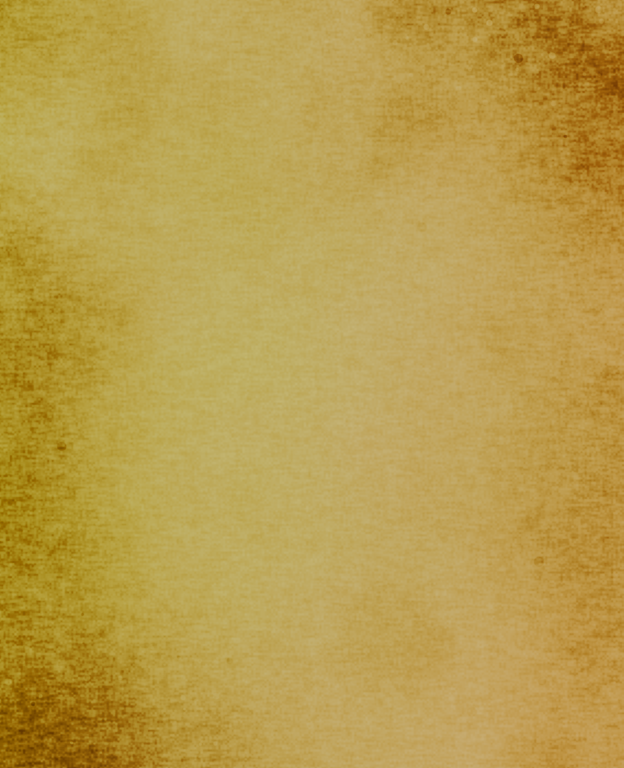
Give the GLSL for this texture, as a WebGL 2 fragment shader.

```glsl
#version 300 es
precision highp float;

uniform vec2 u_resolution;
out vec4 fragColor;

// Stain depth: 0 is bare cloth, 1 is the deepest common brown
const float BASE_STAIN = 0.31;
const float SIDE_STAIN = 0.27;
const float CORNER_STAIN = 0.46;
const float CLOUD_CONTRAST = 1.15;
const float BLOT_STAIN = 0.16;
const float GRIT_STRENGTH = 0.30;
const float WEFT_STRENGTH = 0.20;
const float WARP_STRENGTH = 0.11;
const float GRAIN_STRENGTH = 0.20;

// Feature counts per canvas height
const float CLOUD_SCALE = 4.2;
const float BLOT_SCALE = 5.5;
const float GRIT_SCALE = 70.0;
const vec2 WEFT_SCALE = vec2(75.0, 310.0);
const vec2 WARP_SCALE = vec2(290.0, 80.0);
const float GRAIN_SCALE = 350.0;
const float FLAKE_SCALE = 48.0;
const float SPECK_SCALE = 32.0;

// Darkest corner in folded coordinates, and its reach
const vec2 CORNER_CENTER = vec2(0.19, 0.0);
const vec2 CORNER_REACH = vec2(0.29, 0.17);

const vec3 OLIVE_SHIFT = vec3(-0.022, 0.014, -0.055);
const vec3 ORANGE_SHIFT = vec3(0.016, -0.026, -0.012);

const int STOPS = 7;
const float STOP_AT[STOPS] = float[](0.0, 0.2, 0.4, 0.6, 0.82, 1.0, 1.35);
const vec3 STOP_COLOR[STOPS] = vec3[](
    vec3(0.78, 0.71, 0.48), vec3(0.76, 0.68, 0.43), vec3(0.75, 0.65, 0.36),
    vec3(0.73, 0.61, 0.28), vec3(0.68, 0.53, 0.16), vec3(0.61, 0.40, 0.05),
    vec3(0.40, 0.21, 0.01));

float hash(vec2 cell, uint seed) {
    uvec2 k = uvec2(ivec2(cell));
    uint h = k.x * 1597u + k.y * 51749u + seed * 7919u;
    h = (h ^ (h >> 16)) * 73244475u;
    h = (h ^ (h >> 15)) * 73244475u;
    h ^= h >> 16;
    return float(h >> 8) / 16777216.0;
}

float noise(vec2 p, uint seed) {
    vec2 i = floor(p), f = fract(p);
    f = f * f * (3.0 - 2.0 * f);
    vec2 o = vec2(1.0, 0.0);
    return mix(mix(hash(i, seed), hash(i + o.xy, seed), f.x),
               mix(hash(i + o.yx, seed), hash(i + o.xx, seed), f.x), f.y);
}

float fbm(vec2 p, uint seed) {
    float sum = 0.0, amplitude = 0.5;
    for (uint i = 0u; i < 5u; i++) {
        sum += amplitude * noise(p, seed + i);
        p = mat2(1.6, 1.2, -1.2, 1.6) * p + 7.3;
        amplitude *= 0.5;
    }
    return sum / 0.96875;
}

// Sparse round dots, one candidate per grid cell
float dots(vec2 p, float scale, float density, uint seed) {
    vec2 cell = floor(p * scale);
    vec2 center = 0.3 + 0.4 * vec2(hash(cell, seed), hash(cell, seed + 1u));
    float radius = mix(0.06, 0.22, hash(cell, seed + 2u));
    float soft = scale / u_resolution.y;
    float d = length(fract(p * scale) - center) - radius;
    return step(hash(cell, seed + 3u), density) * (1.0 - smoothstep(-soft, soft, d));
}

vec3 stainColor(float stain) {
    vec3 color = STOP_COLOR[0];
    for (int i = 1; i < STOPS; i++) {
        float t = (stain - STOP_AT[i - 1]) / (STOP_AT[i] - STOP_AT[i - 1]);
        color = mix(color, STOP_COLOR[i], clamp(t, 0.0, 1.0));
    }
    return color;
}

void main() {
    vec2 uv = gl_FragCoord.xy / u_resolution;
    vec2 p = gl_FragCoord.xy / u_resolution.y;

    // Worn sides and two opposite dark corners
    float side = smoothstep(0.2, 0.5, abs(uv.x - 0.5));
    vec2 folded = uv.y > 0.5 ? 1.0 - uv : uv;
    vec2 reach = (folded - CORNER_CENTER) / CORNER_REACH;
    float corner = exp(-dot(reach, reach));
    float wear = clamp(0.28 + 0.45 * side + 0.55 * corner, 0.0, 1.0);

    // Soft clouds and faint blots
    float cloud = fbm(p * CLOUD_SCALE + 3.7, 11u) - 0.5;
    float blot = smoothstep(0.56, 0.76, fbm(p * BLOT_SCALE + 9.1, 31u));
    float stain = BASE_STAIN + SIDE_STAIN * side + CORNER_STAIN * corner;
    stain += CLOUD_CONTRAST * cloud * wear + BLOT_STAIN * blot;

    // Woven threads, grain and grit
    float weft = noise(p * WEFT_SCALE, 51u) - 0.5;
    float warp = noise(p * WARP_SCALE, 52u) - 0.5;
    float grain = noise(p * GRAIN_SCALE, 53u) - 0.5;
    float grit = fbm(p * GRIT_SCALE * vec2(0.7, 1.3), 61u) - 0.5;
    float weave = WEFT_STRENGTH * weft + WARP_STRENGTH * warp + GRAIN_STRENGTH * grain;
    stain += weave * (0.8 + 0.5 * wear) + GRIT_STRENGTH * grit * wear;

    // Pale flakes in the dark corners, rare rust specks elsewhere
    stain -= 0.3 * corner * dots(p, FLAKE_SCALE, 0.14, 71u);
    stain += 0.3 * wear * dots(p, SPECK_SCALE, 0.04, 81u);

    // Olive on the left, orange on the right
    float hue = (uv.x - 0.5) * 2.0 + 1.2 * (fbm(p * 3.0, 91u) - 0.5);
    vec3 shift = OLIVE_SHIFT * max(-hue, 0.0) + ORANGE_SHIFT * max(hue, 0.0);
    vec3 color = stainColor(stain) + shift * (1.0 - 0.7 * corner);
    fragColor = vec4(clamp(color, 0.0, 1.0), 1.0);
}
```
